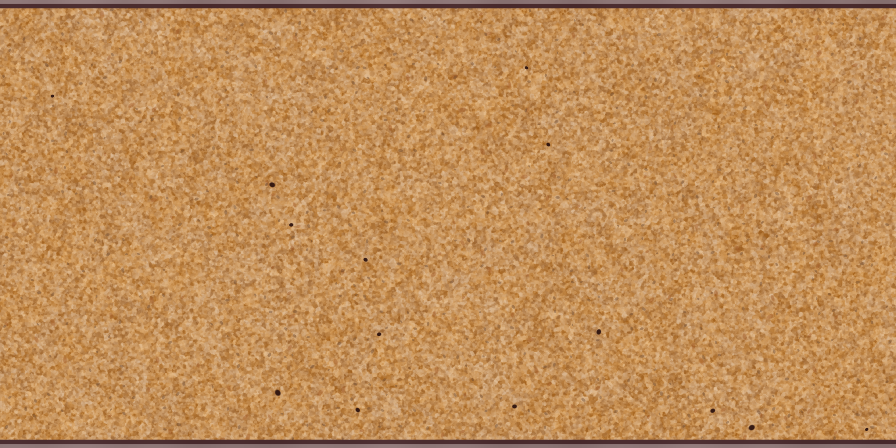
Reproduce this texture procedurally as a WebGL 1 fragment shader.

```glsl
precision highp float;
// Sandy, fine-grained corkboard with stray flecks, between two thin mauve rails.
uniform vec2 u_resolution;

const vec3 SAND = vec3(0.78, 0.575, 0.352);
const vec3 PALE = vec3(0.825, 0.645, 0.445);
const vec3 OCHRE = vec3(0.71, 0.49, 0.26);
const vec3 RUST = vec3(0.62, 0.33, 0.13);
const vec3 UMBER = vec3(0.42, 0.29, 0.20);
const vec3 SPECK = vec3(0.16, 0.06, 0.05);
const vec3 RAIL_DARK = vec3(0.29, 0.17, 0.18);
const vec3 RAIL_LIGHT = vec3(0.55, 0.46, 0.46);

vec3 hash3(vec2 cell) {
  vec3 h = fract(cell.xyx * vec3(0.1031, 0.1030, 0.0973));
  h += dot(h, h.yxz + 33.33);
  return fract((h.xxy + h.yzz) * h.zyx);
}

// Soft cellular noise: x is grain tone, y is grain hue, both in -1..1.
vec2 grains(vec2 p, float scale, float seed) {
  vec2 q = p * scale;
  vec2 cell = floor(q);
  vec2 sum = vec2(0.0);
  float total = 0.0;
  for (int j = -1; j <= 1; j++) {
    for (int i = -1; i <= 1; i++) {
      vec2 id = cell + vec2(float(i), float(j));
      vec2 offset = id + hash3(id + seed).xy - q;
      float weight = exp(-8.0 * dot(offset, offset));
      sum += weight * (hash3(id + seed + 57.0).xy * 2.0 - 1.0);
      total += weight;
    }
  }
  return sum / total;
}

// Coverage of one randomly placed ellipse per cell; size is its half axes.
float fleck(vec2 p, float scale, float chance, vec2 size, vec2 angles, float seed) {
  vec2 cell = floor(p * scale);
  vec3 place = hash3(cell + seed);
  vec3 form = hash3(cell + seed + 31.0);
  vec2 q = (fract(p * scale) - mix(vec2(0.22), vec2(0.78), place.xy)) / scale;
  float angle = mix(angles.x, angles.y, form.x);
  float c = cos(angle);
  float s = sin(angle);
  q = vec2(c * q.x + s * q.y, c * q.y - s * q.x);
  float d = length(q / (size * mix(0.5, 1.0, form.y)));
  return step(place.z, chance) * (1.0 - smoothstep(0.65, 1.25, d));
}

vec3 board(vec2 p) {
  // Grain tone from coarse and fine cells over faint broad mottling
  vec2 coarse = grains(p, 125.0, 3.0);
  vec2 fine = grains(p, 215.0, 71.0);
  vec2 mottle = grains(p, 22.0, 19.0);
  float tone = 1.25 * coarse.x + 0.95 * fine.x + 0.25 * mottle.x;
  vec3 color = SAND + (PALE - SAND) * max(tone, 0.0)
             + (OCHRE - SAND) * max(-tone, 0.0);
  color += vec3(0.012, -0.006, -0.035) * (coarse.y + 0.6 * mottle.y);

  // Rusty and brown chips, then pale slanted fibres
  float rust = fleck(p, 19.0, 0.22, vec2(0.009, 0.005), vec2(0.2, 2.2), 5.0);
  float brown = fleck(p, 31.0, 0.3, vec2(0.0055, 0.0035), vec2(0.0, 3.1), 41.0);
  float fibre = fleck(p, 5.0, 0.28, vec2(0.036, 0.0028), vec2(0.2, 0.9), 87.0);
  color = mix(color, RUST, 0.42 * rust);
  color = mix(color, UMBER, 0.42 * brown);
  color = mix(color, PALE + 0.04, 0.4 * fibre);

  // Sparse dark specks
  float speck = fleck(p, 5.5, 0.3, vec2(0.0075, 0.0062), vec2(0.0, 3.1), 13.0);
  return mix(color, SPECK, 0.92 * speck);
}

vec3 addRails(vec3 color, vec2 p, float blur) {
  float edge = min(p.y, 1.0 - p.y);
  float shade = 0.02 * sin(p.x * 9.0) + 0.012 * sin(p.x * 37.0 + 1.0);
  float inner = smoothstep(0.0185 - blur, 0.0185 + blur, edge);
  float lip = smoothstep(0.0088 - blur, 0.0088 + blur, edge);
  vec3 rail = mix(RAIL_LIGHT + shade, RAIL_DARK + 0.5 * shade, lip);
  return mix(rail, color, inner);
}

void main() {
  vec2 p = gl_FragCoord.xy / u_resolution.y;
  float blur = 0.6 / u_resolution.y;
  gl_FragColor = vec4(addRails(board(p), p, blur), 1.0);
}
```
